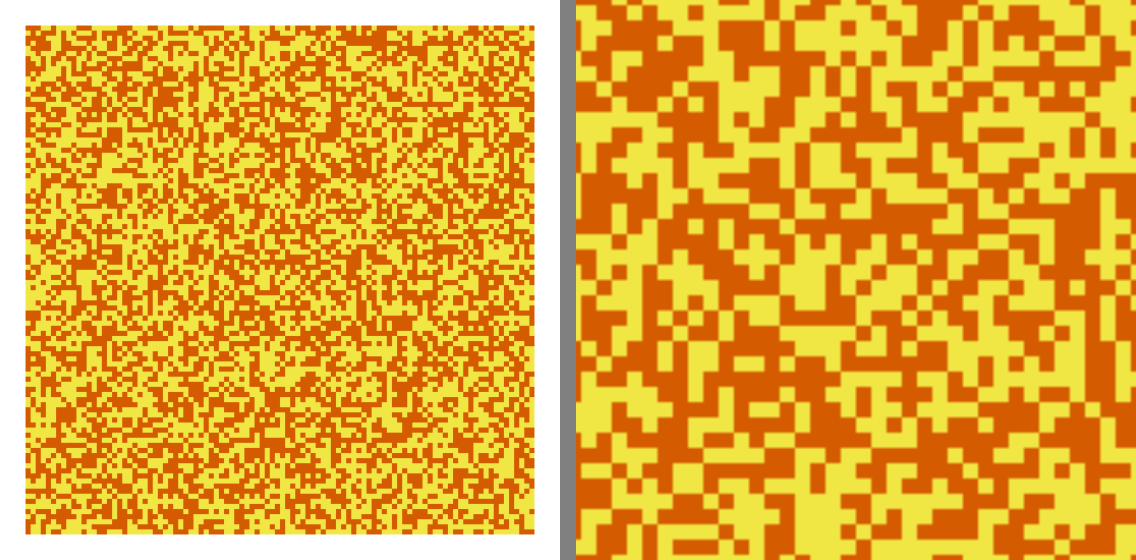
Left, the full canvas; right, a detail of the centre.
Reproduce this texture procedurally as a three.js fragment shader.

```glsl
// Random two-colour mosaic of 100 x 100 square cells inside a white margin.
#define CELLS 100.0
#define MARGIN 0.0456
#define EDGE_WIDTH 0.00195
#define YELLOW_SHARE 0.5
#define SEED 17.0
#define ORANGE vec3(0.832, 0.355, 0.0)
#define YELLOW vec3(0.947, 0.905, 0.266)
#define PAPER vec3(1.0)

varying vec2 vUv;

float hash(vec2 p) {
  vec3 q = fract(p.xyx * vec3(0.1031, 0.1030, 0.0973));
  q += dot(q, q.yzx + 33.33);
  return fract((q.x + q.y) * q.z);
}

// Flat colour of one cell; everything off the grid is paper.
vec3 cellColor(vec2 cell) {
  bool outside = any(lessThan(cell, vec2(0.0))) ||
                 any(greaterThan(cell, vec2(CELLS - 0.5)));
  if (outside) return PAPER;
  return hash(cell + SEED) < YELLOW_SHARE ? YELLOW : ORANGE;
}

void main() {
  float cellsPerUnit = CELLS / (1.0 - 2.0 * MARGIN);
  vec2 grid = (vUv - MARGIN) * cellsPerUnit;

  // Blend the four cells that meet at the nearest corner.
  vec2 corner = floor(grid + 0.5);
  vec2 blend = clamp((grid - corner) / (EDGE_WIDTH * cellsPerUnit) + 0.5, 0.0, 1.0);
  vec3 lower = mix(cellColor(corner - 1.0), cellColor(corner - vec2(0.0, 1.0)), blend.x);
  vec3 upper = mix(cellColor(corner - vec2(1.0, 0.0)), cellColor(corner), blend.x);

  gl_FragColor = vec4(mix(lower, upper, blend.y), 1.0);
}
```
